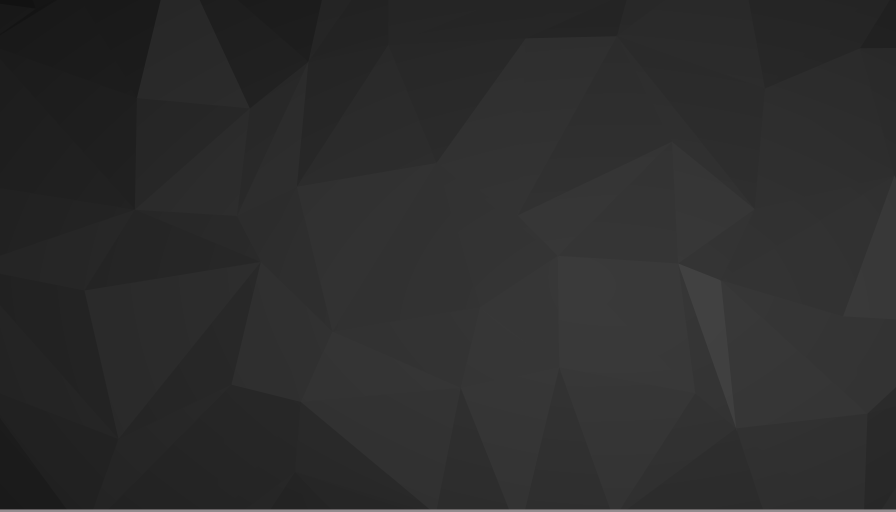
This background is drawn by a WebGL 1 fragment shader. Its source:

```glsl
precision highp float;
// Dark low-poly backdrop: charcoal triangles lit softly from right of centre.

uniform vec2 u_resolution;

const float ROWS = 4.7; // mesh cells per canvas height

float hash(vec2 p) {
  return fract(sin(dot(p, vec2(127.1, 311.7))) * 43758.545);
}

// Mesh corner, pushed off its lattice point but kept within its own square
vec2 corner(vec2 id) {
  return id + 0.9 * (vec2(hash(id), hash(id + 57.3)) - 0.5);
}

// Positive when a, b, c turn counter-clockwise
float turn(vec2 a, vec2 b, vec2 c) {
  vec2 u = b - a, v = c - a;
  return u.x * v.y - u.y * v.x;
}

// Signed distance to the line a-b, positive on its left
float edgeDistance(vec2 p, vec2 a, vec2 b) {
  return turn(a, b, p) / max(distance(a, b), 1e-4);
}

// Broad light falling off towards the upper left
float light(vec2 p) {
  vec2 uv = p / (ROWS * vec2(u_resolution.x / u_resolution.y, 1.0));
  return 0.229 - 0.17 * pow(distance(uv, vec2(0.68, 0.42)), 1.3);
}

// Adds one triangle as (shade * coverage, coverage)
vec2 facet(vec2 p, vec2 a, vec2 b, vec2 c, vec2 seed) {
  float inside = min(edgeDistance(p, a, b),
                     min(edgeDistance(p, b, c), edgeDistance(p, c, a)));
  float coverage = clamp(0.5 + inside * u_resolution.y / ROWS, 0.0, 1.0);

  // Mostly flat shade, with a faint gradient and a few paler facets
  vec2 centre = (a + b + c) / 3.0;
  float shade = light(mix(centre, p, 0.4));
  shade += 0.026 * (hash(seed + 11.7) - 0.5);
  shade += 0.04 * step(0.95, hash(seed + 83.1));
  return vec2(shade, 1.0) * coverage;
}

void main() {
  vec2 p = gl_FragCoord.xy / u_resolution.y * ROWS;
  vec2 sum = vec2(0.0);

  // Gather the triangles of all cells that can reach this point
  for (int j = -1; j <= 1; j++) {
    for (int i = -1; i <= 1; i++) {
      vec2 id = floor(p) + vec2(float(i), float(j));
      vec2 a = corner(id);
      vec2 b = corner(id + vec2(1.0, 0.0));
      vec2 c = corner(id + vec2(1.0, 1.0));
      vec2 d = corner(id + vec2(0.0, 1.0));

      // Split along a random diagonal that stays inside the quad
      bool fitsAC = min(turn(a, b, c), turn(a, c, d)) > 0.0;
      bool fitsBD = min(turn(a, b, d), turn(b, c, d)) > 0.0;
      if (!fitsAC || (fitsBD && hash(id + 23.9) > 0.5)) {
        vec2 first = a;
        a = b;
        b = c;
        c = d;
        d = first;
      }
      sum += facet(p, a, b, c, id);
      sum += facet(p, a, c, d, id + 0.37);
    }
  }
  vec3 color = vec3(sum.x / max(sum.y, 1e-3));

  // Thin pale rule along the bottom edge
  float rule = clamp(0.5 + 0.005 * u_resolution.y - gl_FragCoord.y, 0.0, 1.0);
  color = mix(color, vec3(0.58, 0.55, 0.56), rule);

  gl_FragColor = vec4(color, 1.0);
}
```
